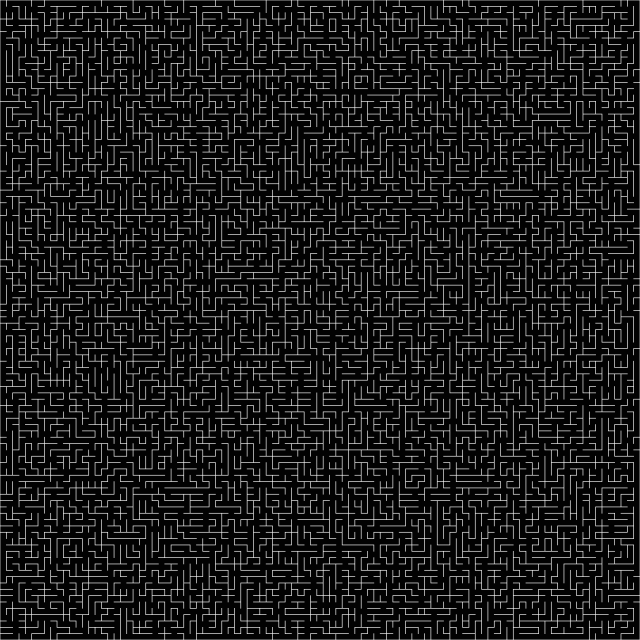
Give the GLSL for this pattern, as a three.js fragment shader.

```glsl
varying vec2 vUv;

#define CELLS 101.0        // maze cells across the canvas
#define WALL_WIDTH 0.102   // wall thickness in cells
#define LOOP_STEPS 8       // longest closed loop that gets opened
#define SEED 17.0
#define BACKGROUND vec3(0.006)
#define WALL_COLOR vec3(0.98)

float hash(vec2 p) {
  vec3 q = fract(vec3(p.xyx) * 0.1031 + SEED * 0.0137);
  q += dot(q, q.yzx + 33.33);
  return fract((q.x + q.y) * q.z);
}

bool onBorder(vec2 node) {
  return min(node.x, node.y) < 0.5 || max(node.x, node.y) > CELLS - 0.5;
}

bool same(vec2 a, vec2 b) {
  return dot(abs(a - b), vec2(1.0)) < 0.5;
}

// Every inner node grows one wall in a random direction
vec2 firstChoice(vec2 node) {
  if (onBorder(node)) return vec2(0.0);
  float r = hash(node) * 4.0;
  float side = mod(floor(r), 2.0) * 2.0 - 1.0;
  return r < 2.0 ? vec2(side, 0.0) : vec2(0.0, side);
}

// Follow the walls; the lowest node of a short loop turns away and opens it
vec2 growth(vec2 node) {
  vec2 start = firstChoice(node);
  if (onBorder(node)) return start;
  float key = node.x + node.y * CELLS;
  vec2 walker = node;
  for (int i = 0; i < LOOP_STEPS; i++) {
    walker += firstChoice(walker);
    if (same(walker, node)) return -start;
    if (walker.x + walker.y * CELLS < key) return start;
  }
  return start;
}

// Share of a pixel-wide interval that lies between lo and hi
float overlap(float x, float lo, float hi, float pixel) {
  float a = max(x - 0.5 * pixel, lo);
  float b = min(x + 0.5 * pixel, hi);
  return max(b - a, 0.0) / pixel;
}

void main() {
  vec2 grid = vUv * CELLS;
  vec2 pixel = max(fwidth(grid), vec2(1e-4));
  float size = max(pixel.x, pixel.y);
  float halfWall = 0.5 * WALL_WIDTH;

  vec2 node = floor(grid + 0.5);
  vec2 local = grid - node;
  vec2 own = growth(node);

  // Joint at the node
  float coverage = overlap(local.x, -halfWall, halfWall, size)
                 * overlap(local.y, -halfWall, halfWall, size);

  // Four possible arms, abutting the joint so that areas add up exactly
  vec2 dir = vec2(1.0, 0.0);
  for (int i = 0; i < 4; i++) {
    vec2 next = node + dir;
    bool frame = onBorder(node) && onBorder(next);
    if (frame || same(own, dir) || same(growth(next), -dir)) {
      float along = dot(local, dir);
      float across = dot(local, vec2(-dir.y, dir.x));
      coverage += overlap(along, halfWall, 1.0 - halfWall, size)
                * overlap(across, -halfWall, halfWall, size);
    }
    dir = vec2(-dir.y, dir.x);
  }

  gl_FragColor = vec4(mix(BACKGROUND, WALL_COLOR, min(coverage, 1.0)), 1.0);
}
```
